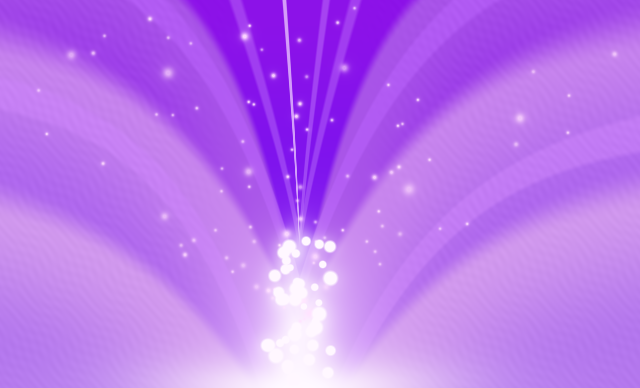
This background is drawn by a Shadertoy shader. Its source:

```glsl
// Violet petals arch away from a white fountain of light with thin rays and sparks.
// Each petal edge is an exponential curve, shaded by its distance to the edge;
// sparks and bright beads are scattered by hashed loops.

float hash(float n) {
    return fract(sin(n * 12.9898) * 43758.547);
}

// Signed distance to the curve y = top - drop * exp(-rate * a), positive below it.
float arch(vec2 q, float top, float drop, float rate) {
    float dip = drop * exp(-rate * q.x);
    return (top - dip - q.y) / length(vec2(1.0, rate * dip));
}

// Lays a petal over the colour: soft outer edge, light rim, deeper inside.
vec3 petal(vec3 below, float d, float blur, vec3 rim, vec3 deep) {
    vec3 fill = mix(rim, deep, smoothstep(0.0, 0.4, d));
    return mix(below, fill, smoothstep(-blur, blur, d));
}

// Soft ribbon of half width w around a curve.
float ribbon(float d, float w) {
    return smoothstep(w, w * 0.65, abs(d));
}

// Curved ray rising from the fountain and reaching topX at the upper edge.
float ray(vec2 p, float topX, float w) {
    float t = max((p.y - 0.36) / 0.64, 0.0);
    float x = abs(p.x - topX * pow(t, 1.25));
    float width = w * (0.25 + 0.75 * t);
    return smoothstep(width, width * 0.4, x) * smoothstep(0.0, 0.1, t);
}

void mainImage(out vec4 fragColor, in vec2 fragCoord) {
    vec2 p = (fragCoord - vec2(0.468 * iResolution.x, 0.0)) / iResolution.y;
    vec2 q = vec2(abs(p.x), p.y);
    bool left = p.x < 0.0;

    // Dark violet heart and its rays
    vec3 col = mix(vec3(0.49, 0.07, 0.93), vec3(0.55, 0.07, 0.91), smoothstep(0.5, 1.0, p.y));
    vec3 rayTint = vec3(0.80, 0.55, 1.0);

    // Upper petals with a pale ribbon
    float blur = 0.006 + 0.045 * q.x;
    col = petal(col, arch(q, 1.2, 1.0, 5.4), blur, vec3(0.66, 0.33, 0.91), vec3(0.60, 0.22, 0.91));
    float band = arch(q, 1.25, 1.0, left ? 3.57 : 3.1);
    col = mix(col, vec3(0.72, 0.38, 0.98), 0.6 * ribbon(band, 0.012 + 0.07 * q.x));
    col = mix(col, rayTint, 0.35 * ray(p, -0.165, 0.022));
    col = mix(col, rayTint, 0.35 * ray(p, 0.145, 0.020));
    col = mix(col, rayTint, 0.40 * ray(p, 0.069, 0.013));
    col = mix(col, vec3(0.93, 0.80, 1.0), 0.75 * ray(p, -0.039, 0.007));

    // Middle petals with a pale ribbon
    blur = 0.004 + 0.085 * q.x;
    col = petal(col, arch(q, 1.0, 0.845, 2.9), blur, vec3(0.78, 0.52, 0.93), vec3(0.68, 0.40, 0.93));
    band = left ? arch(q, 0.82, 1.13, 3.8) : arch(q, 0.72, 1.0, 3.1);
    col = mix(col, vec3(0.80, 0.52, 0.98), 0.55 * ribbon(band, 0.015 + 0.045 * q.x));

    // Lower petals
    blur = 0.006 + 0.065 * q.x;
    col = petal(col, arch(q, 0.6, 0.81, 2.6), blur, vec3(0.82, 0.60, 0.93), vec3(0.70, 0.46, 0.93));

    // Faint slanted grain
    float grain = sin(p.x * 130.0 + p.y * 210.0 + 2.0 * sin(p.x * 37.0 - p.y * 23.0));
    grain += sin(p.x * 290.0 + p.y * 170.0 + 3.0 * sin(p.y * 31.0));
    col += 0.005 * grain * smoothstep(0.1, 0.4, q.x);

    // Fountain glow: halo, column and the wide pool along the bottom
    vec2 halo = (p - vec2(0.0, 0.14)) / vec2(0.19, 0.22);
    col = mix(col, vec3(0.90, 0.76, 1.0), 0.75 * exp(-dot(halo, halo)));
    float column = exp(-pow(p.x / 0.075, 2.0)) * smoothstep(0.43, 0.15, p.y);
    vec2 pool = p / vec2(0.36, 0.075);
    float pooled = exp(-pow(dot(pool, pool), 0.8));
    vec2 tip = (p - vec2(0.0, 0.36)) / vec2(0.035, 0.06);
    float glow = 1.0 - (1.0 - 0.85 * column) * (1.0 - pooled) * (1.0 - 0.5 * exp(-dot(tip, tip)));
    col = mix(col, vec3(1.0, 0.98, 1.0), glow);

    // Sparks fanning out, crowded near the axis
    for (int i = 0; i < 95; i++) {
        float n = float(i) + 1.0;
        float y = 0.17 + 0.83 * hash(n * 1.37);
        float side = mod(n, 2.0) * 2.0 - 1.0;
        float spread = 0.04 + 0.82 * smoothstep(0.1, 0.75, y);
        vec2 c = vec2(side * spread * pow(hash(n * 2.71 + 4.0), 1.6), y);
        float r = 0.0035 + 0.010 * pow(hash(n * 5.13 + 9.0), 4.0);
        float d = length(p - c) / r;
        float light = 0.85 * exp(-d * d * 0.8) + 0.35 * exp(-d * 0.9);
        col = mix(col, vec3(1.0, 0.86, 1.0), min(light, 1.0) * (0.55 + 0.45 * hash(n + 0.5)));
    }

    // Bright beads rising in the column
    for (int i = 0; i < 44; i++) {
        float n = float(i) + 200.0;
        float y = 0.38 * hash(n * 1.91);
        float x = (hash(n * 3.33) + hash(n * 4.71) - 1.0) * (0.13 - 0.1 * y);
        float r = 0.009 + 0.012 * hash(n * 6.17);
        float d = length(p - vec2(x, y)) / r;
        float light = 0.9 * smoothstep(1.15, 0.65, d) + 0.2 * exp(-d * d * 0.3);
        col = mix(col, vec3(1.0, 0.97, 1.0), min(light, 1.0));
    }

    fragColor = vec4(clamp(col, 0.0, 1.0), 1.0);
}
```
